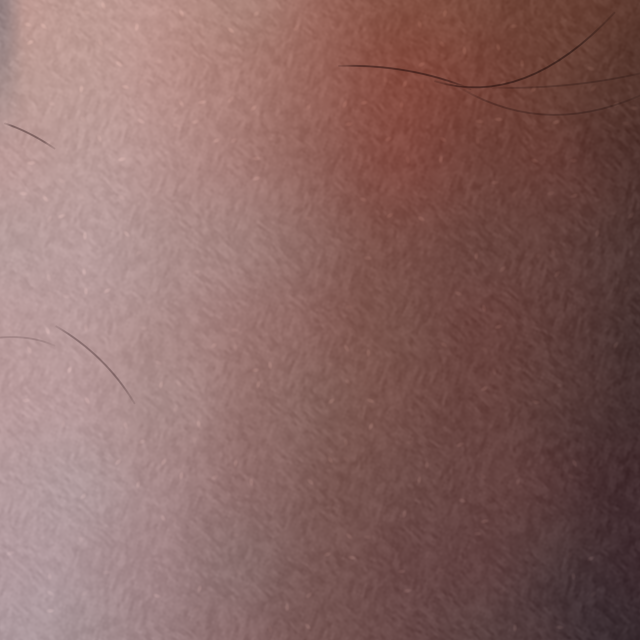
Reproduce this texture procedurally as a Shadertoy shader.

```glsl
float hash(vec2 p) {
    vec3 q = fract(vec3(p.xyx) * 0.1031);
    q += dot(q, q.yzx + 33.33);
    return fract((q.x + q.y) * q.z);
}

float noise(vec2 p) {
    vec2 cell = floor(p), f = fract(p);
    f = f * f * (3.0 - 2.0 * f);
    return mix(mix(hash(cell), hash(cell + vec2(1, 0)), f.x),
               mix(hash(cell + vec2(0, 1)), hash(cell + vec2(1, 1)), f.x), f.y);
}

vec2 rotate(vec2 p, float angle) {
    float c = cos(angle), s = sin(angle);
    return vec2(c * p.x + s * p.y, c * p.y - s * p.x);
}

// Smooth shading from the lit side to the shadow side
vec3 skinTone(float shade) {
    vec3 color = vec3(0.72, 0.61, 0.61);
    color = mix(color, vec3(0.66, 0.53, 0.52), smoothstep(0.10, 0.32, shade));
    color = mix(color, vec3(0.58, 0.44, 0.42), smoothstep(0.28, 0.45, shade));
    color = mix(color, vec3(0.49, 0.34, 0.31), smoothstep(0.40, 0.60, shade));
    color = mix(color, vec3(0.41, 0.27, 0.25), smoothstep(0.56, 0.80, shade));
    return mix(color, vec3(0.27, 0.18, 0.18), smoothstep(0.78, 1.04, shade));
}

// Fine creases running along two crossing directions
float skinGrain(vec2 p) {
    vec2 warped = p + 0.006 * vec2(noise(p * 38.0), noise(p * 38.0 + 71.0));
    float falling = noise(rotate(warped, -0.75) * vec2(85.0, 190.0));
    float steep = noise(rotate(warped, 1.25) * vec2(80.0, 170.0) + 37.0);
    float fine = noise(rotate(p, 0.4) * 230.0 + 11.0);
    float blend = smoothstep(0.3, 0.7, noise(p * 24.0 + 5.0));
    return mix(falling, steep, blend) * 0.7 + fine * 0.3 - 0.5;
}

// Scattered pale flecks, one candidate per cell
float flecks(vec2 p) {
    vec2 cell = floor(p * 34.0);
    vec2 center = 0.25 + 0.5 * vec2(hash(cell + 3.0), hash(cell + 19.0));
    vec2 d = rotate(fract(p * 34.0) - center, 6.28 * hash(cell + 41.0));
    float shape = 1.0 - smoothstep(0.04, 0.22, length(d * vec2(0.8, 1.4)));
    return shape * smoothstep(0.72, 1.0, hash(cell + 57.0));
}

// Thin curved hair from a to c, bent toward b, tapering at both ends
float hair(vec2 p, vec2 a, vec2 b, vec2 c) {
    float nearest = 1.0, along = 0.0;
    vec2 start = a;
    for (int i = 1; i <= 16; i++) {
        float t = float(i) / 16.0;
        vec2 end = mix(mix(a, b, t), mix(b, c, t), t);
        vec2 span = end - start;
        float h = clamp(dot(p - start, span) / dot(span, span), 0.0, 1.0);
        float d = length(p - start - span * h);
        if (d < nearest) {
            nearest = d;
            along = t + (h - 1.0) / 16.0;
        }
        start = end;
    }
    float taper = smoothstep(0.0, 0.15, along) * smoothstep(1.0, 0.75, along);
    return (1.0 - smoothstep(0.0003, 0.0026, nearest)) * mix(0.35, 1.0, taper);
}

void mainImage(out vec4 fragColor, in vec2 fragCoord) {
    vec2 uv = fragCoord / iResolution.xy;
    float blotch = noise(uv * 5.0 + 8.0) * 0.6 + noise(uv * 13.0) * 0.4 - 0.5;

    // Tilted light, warm above and cool below
    float shade = uv.x - 0.14 * (uv.y - 0.5) + 0.07 * blotch;
    vec3 color = skinTone(shade);
    color += vec3(0.025, -0.008, -0.035) * smoothstep(0.55, 1.0, uv.y);
    color += vec3(-0.035, -0.008, 0.012) * smoothstep(0.5, 0.0, uv.y);

    // Reddish flush and mottling
    vec2 flush = (uv - vec2(0.63, 0.82)) / vec2(0.17, 0.24);
    color += vec3(0.01, -0.035, -0.03) * exp(-dot(flush, flush));
    color += vec3(0.012, -0.012, -0.008) * (noise(uv * 8.0 + 30.0) - 0.5);

    // Cool rim in the upper left
    float rim = (1.0 - smoothstep(0.0, 0.045, uv.x)) * smoothstep(0.72, 1.0, uv.y);
    color = mix(color, vec3(0.50, 0.46, 0.48), 0.65 * rim);

    // Surface texture, with a faint vertical weave
    color += 0.085 * skinGrain(uv);
    color += 0.012 * (noise(uv * vec2(150.0, 28.0)) - 0.5);
    color += vec3(0.07, 0.06, 0.055) * flecks(uv);

    // Long stray hairs on the shadow side
    float strands = 0.75 * hair(uv, vec2(0.53, 0.897), vec2(0.64, 0.90), vec2(0.735, 0.861));
    strands = max(strands, 0.75 * hair(uv, vec2(0.68, 0.873), vec2(0.82, 0.83), vec2(0.96, 0.98)));
    strands = max(strands, 0.4 * hair(uv, vec2(0.72, 0.862), vec2(0.86, 0.78), vec2(1.02, 0.86)));
    strands = max(strands, 0.35 * hair(uv, vec2(0.77, 0.863), vec2(0.90, 0.86), vec2(1.02, 0.89)));

    // Short hairs on the lit side
    strands = max(strands, 0.6 * hair(uv, vec2(0.008, 0.807), vec2(0.045, 0.795), vec2(0.085, 0.768)));
    strands = max(strands, 0.5 * hair(uv, vec2(0.088, 0.49), vec2(0.165, 0.445), vec2(0.21, 0.37)));
    strands = max(strands, 0.25 * hair(uv, vec2(-0.02, 0.47), vec2(0.04, 0.48), vec2(0.085, 0.46)));
    color = mix(color, color * vec3(0.48, 0.42, 0.43), strands);

    fragColor = vec4(clamp(color, 0.0, 1.0), 1.0);
}
```
